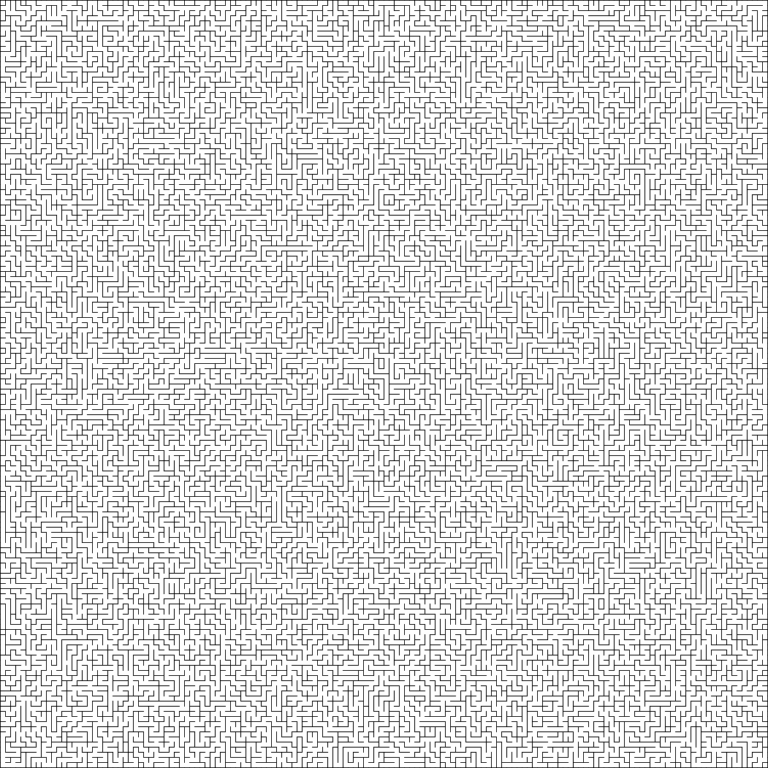
Write a WebGL 1 fragment shader that draws this pattern.

```glsl
precision highp float;
uniform vec2 u_resolution;

#define CELLS 150.0      // maze cells along one side
#define WALL 0.144       // wall thickness in cells
#define SOFTNESS 1.2     // width of the smoothing box in pixels
#define DISORDER 1.6     // randomness against even spacing
#define TAKEN_COST 9.0   // keeps two posts from sharing a wall
#define PAPER vec3(0.995)
#define INK vec3(0.0)

vec4 hash4(vec2 p) {
  vec4 q = fract(p.xyxy * vec4(0.1031, 0.1030, 0.0973, 0.1099));
  q += dot(q, q.wzxy + 33.33);
  return fract((q.xxyz + q.yzzw) * q.zywx);
}

// Cost, for the directions E N W S, that a neighbour's wall puts on a post
vec4 wallCost(vec2 offset, vec2 dir) {
  vec2 mid = offset + 0.5 * dir;
  vec4 dx = mid.x - vec4(0.5, -0.5, -0.5, 0.5);
  vec4 dy = mid.y - vec4(0.5, 0.5, -0.5, -0.5);
  vec4 crowd = step(dx * dx + dy * dy, vec4(0.3));
  vec4 ex = mid.x - vec4(0.5, 0.0, -0.5, 0.0);
  vec4 ey = mid.y - vec4(0.0, 0.5, 0.0, -0.5);
  vec4 taken = step(ex * ex + ey * ey, vec4(0.01));
  return crowd + crowd.wxyz + TAKEN_COST * taken;
}

vec2 cheapest(vec2 post, vec4 cost) {
  cost += DISORDER * hash4(post);
  float best = min(min(cost.x, cost.y), min(cost.z, cost.w));
  if (cost.x == best) return vec2(1.0, 0.0);
  if (cost.y == best) return vec2(0.0, 1.0);
  if (cost.z == best) return vec2(-1.0, 0.0);
  return vec2(0.0, -1.0);
}

vec2 quarterTurn(vec2 d) { return vec2(-d.y, d.x); }

// Each post grows one wall; four interleaved sets of posts choose in turn
vec2 growFirst(vec2 post) { return cheapest(post, vec4(0.0)); }

vec2 growSecond(vec2 post) {
  vec4 cost = vec4(0.0);
  vec2 o = vec2(1.0);
  for (int i = 0; i < 4; i++) {
    cost += wallCost(o, growFirst(post + o));
    o = quarterTurn(o);
  }
  return cheapest(post, cost);
}

// Cost from the first set along one axis and the second set along the other
vec4 axisCost(vec2 post, vec2 a) {
  vec2 b = quarterTurn(a);
  return wallCost(a, growFirst(post + a)) + wallCost(-a, growFirst(post - a))
       + wallCost(b, growSecond(post + b)) + wallCost(-b, growSecond(post - b));
}

vec2 growThird(vec2 post) {
  return cheapest(post, axisCost(post, vec2(1.0, 0.0)));
}

vec2 growFourth(vec2 post) {
  vec4 cost = axisCost(post, vec2(0.0, 1.0));
  vec2 o = vec2(1.0);
  for (int i = 0; i < 4; i++) {
    cost += wallCost(o, growThird(post + o));
    o = quarterTurn(o);
  }
  return cheapest(post, cost);
}

vec2 grow(vec2 post) {
  vec2 odd = mod(post, 2.0);
  if (odd.x < 0.5) {
    if (odd.y < 0.5) return growFirst(post);
    return growFourth(post);
  }
  if (odd.y < 0.5) return growThird(post);
  return growSecond(post);
}

bool hasWall(vec2 post, vec2 own, vec2 dir) {
  vec2 fromCentre = abs(post + 0.5 * dir - 0.5 * CELLS);
  if (max(fromCentre.x, fromCentre.y) > 0.5 * CELLS - 0.1) return true;
  if (own == dir) return true;
  return grow(post + dir) == -dir;
}

// Share of the box x +- h that lies between lo and hi
float overlap(float x, float h, float lo, float hi) {
  return max(min(x + h, hi) - max(x - h, lo), 0.0) / (2.0 * h);
}

void main() {
  // Outer walls lie fully inside the canvas
  float scale = (CELLS + WALL) / min(u_resolution.x, u_resolution.y);
  vec2 p = gl_FragCoord.xy * scale - 0.5 * WALL;
  float h = 0.5 * SOFTNESS * scale;
  float w = 0.5 * WALL;

  vec2 post = floor(p + 0.5);
  vec2 d = p - post;
  vec2 own = grow(post);

  // Exact coverage of the post and its arms
  float cover = overlap(d.x, h, -w, w) * overlap(d.y, h, -w, w);
  vec2 dir = vec2(1.0, 0.0);
  for (int i = 0; i < 4; i++) {
    float arm = overlap(dot(d, dir), h, w, 1.0)
              * overlap(dot(d, quarterTurn(dir)), h, -w, w);
    if (arm > 0.0 && hasWall(post, own, dir)) cover += arm;
    dir = quarterTurn(dir);
  }
  gl_FragColor = vec4(mix(PAPER, INK, min(cover, 1.0)), 1.0);
}
```
